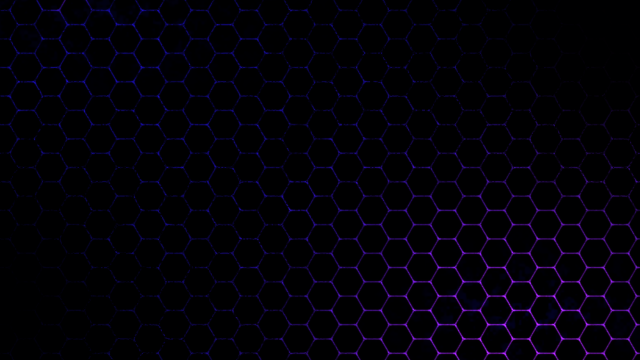
A Shadertoy shader for this pattern:

```glsl
// Dark honeycomb of thin neon lines, flat-topped cells with thickened joints.
// A two-lattice hexagon repeat gives the lines; soft light pools tint them from
// blue to violet, and value noise wears them away where the light is weak.

const float SIDE = 0.04583;                  // cell side, in canvas heights
const float APOTHEM = SIDE * 0.8660254;
const vec2 ORIGIN = vec2(0.6227, 0.5744);    // centre of one cell
const vec3 BLUE = vec3(0.085, 0.045, 0.62);
const vec3 VIOLET = vec3(0.50, 0.09, 0.42);

float hash(vec2 p) {
    vec3 q = fract(vec3(p.xyx) * 0.1031);
    q += dot(q, q.yzx + 33.33);
    return fract((q.x + q.y) * q.z);
}

float noise(vec2 p) {
    vec2 i = floor(p), f = fract(p);
    f = f * f * (3.0 - 2.0 * f);
    return mix(mix(hash(i), hash(i + vec2(1, 0)), f.x),
               mix(hash(i + vec2(0, 1)), hash(i + vec2(1, 1)), f.x), f.y);
}

// Gaussian pool of light
float pool(vec2 p, vec2 centre, vec2 radius) {
    vec2 d = (p - centre) / radius;
    return exp(-0.5 * dot(d, d));
}

// Centre of the hexagon holding p, from two interleaved rectangular lattices
vec2 hexCentre(vec2 p) {
    vec2 period = vec2(3.0 * SIDE, 2.0 * APOTHEM);
    vec2 a = floor(p / period + 0.5) * period;
    vec2 b = (floor(p / period) + 0.5) * period;
    return distance(p, a) < distance(p, b) ? a : b;
}

// x: distance to nearest edge, y: to nearest corner,
// z: random per edge, w: weight by slope (falling edges catch more light)
vec4 hexEdge(vec2 p) {
    vec2 centre = hexCentre(p);
    vec2 local = p - centre;
    vec2 q = abs(local);
    float slanted = dot(q, vec2(0.8660254, 0.5));
    bool flatEdge = q.y > slanted;
    vec2 normal = flatEdge ? vec2(0, 1) : vec2(0.8660254, 0.5);
    normal *= vec2(local.x < 0.0 ? -1.0 : 1.0, local.y < 0.0 ? -1.0 : 1.0);
    float edge = APOTHEM - max(q.y, slanted);
    float corner = min(distance(q, vec2(SIDE, 0)),
                       distance(q, vec2(0.5 * SIDE, APOTHEM)));
    vec2 middle = centre + normal * APOTHEM;
    vec2 id = floor(middle / vec2(0.75 * SIDE, 0.5 * APOTHEM) + 0.5);
    float slope = flatEdge ? 1.0 : (local.x * local.y > 0.0 ? 1.1 : 0.8);
    return vec4(edge, corner, hash(id + 100.0), slope);
}

void mainImage(out vec4 fragColor, in vec2 fragCoord) {
    float pixel = 1.0 / iResolution.y;
    vec2 p = fragCoord * pixel;
    vec4 hex = hexEdge(p - ORIGIN);

    // Light: violet at lower right, blue at upper left, two dark corners
    float aspect = iResolution.x * pixel;
    float violet = pool(p, vec2(1.45, 0.05), vec2(0.40, 0.33));
    float blue = 0.30 + 0.38 * pool(p, vec2(0.28, 0.92), vec2(0.42, 0.24))
               + 0.20 * pool(p, vec2(0.85, 0.40), vec2(0.40, 0.32))
               + 0.28 * violet;
    blue *= smoothstep(0.12, 0.60, distance(p, vec2(aspect, 1.0)));
    blue *= smoothstep(0.0, 0.45, distance(p, vec2(0.0, 0.16)));
    float spark = pool(p, vec2(0.19, 1.0), vec2(0.035, 0.025));
    violet = pow(violet, 1.35) + 0.4 * spark;

    // Wear: ragged grain, patches and uneven edges, strongest in weak light
    float strength = clamp(blue + violet, 0.0, 1.0);
    float grain = noise(p * 230.0);
    float patches = noise(p * 24.0 + 7.0);
    float worn = smoothstep(0.15, 0.75, 0.7 * grain + 0.3 * patches);
    worn = 1.25 * worn * mix(0.65, 1.15, hex.z);
    float wear = mix(worn, 1.0, 0.85 * smoothstep(0.35, 1.1, strength));
    wear *= hex.w;

    // Lines widen into small forked joints at the corners
    float joint = smoothstep(0.010, 0.0, hex.y);
    float halfWidth = 0.0013 + 0.0016 * joint;
    float blur = 0.0009 + 0.75 * pixel;
    float line = 1.0 - smoothstep(halfWidth - blur, halfWidth + blur, hex.x);
    float halo = 0.10 * exp(-hex.x / 0.0025);

    vec3 lineColour = BLUE * blue + VIOLET * violet;
    vec3 colour = lineColour * wear * (line * (1.0 + 0.35 * joint) + halo);

    // Faint blue smudges inside the lit cells
    float haze = pool(p, vec2(1.45, 0.13), vec2(0.18, 0.09))
               + 0.5 * pool(p, vec2(0.3, 0.95), vec2(0.25, 0.10));
    float smudge = smoothstep(0.45, 0.9, 0.6 * noise(p * 32.0) + 0.4 * noise(p * 110.0));
    colour += vec3(0.01, 0.008, 0.16) * haze * smudge;

    fragColor = vec4(colour + vec3(0.0, 0.0, 0.003), 1.0);
}
```
